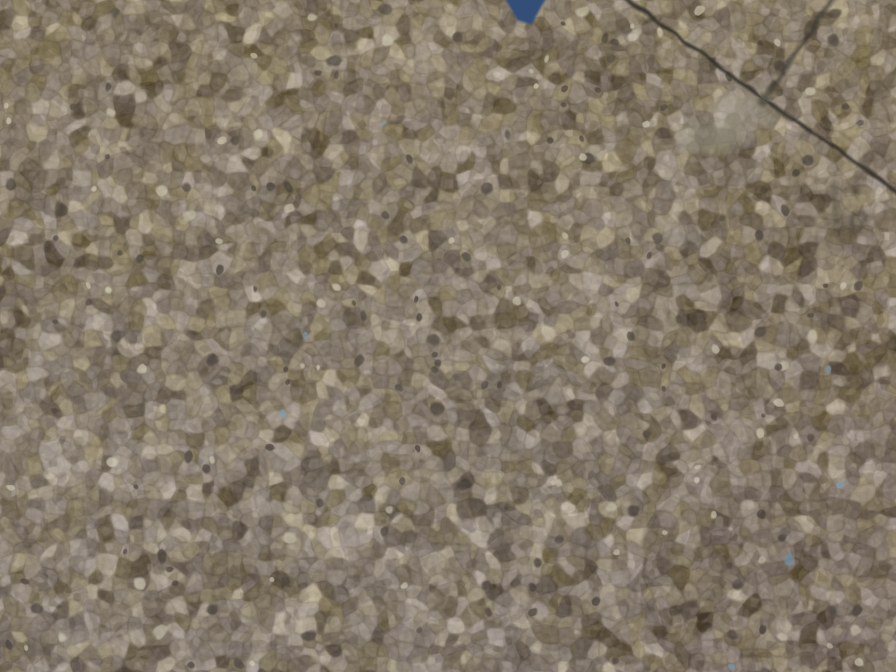
Write a WebGL 1 fragment shader that draws this texture.

```glsl
precision highp float;
// Weathered exposed-aggregate paving: soft, irregular pebbles in grey, tan and ochre.
// Two softly blended Voronoi layers make the gravel; sparse stones, gradient-noise
// mottling, a forked dark joint with pale cement and a blue scrap lie on top.

#define PEBBLE_ROWS 47.0
#define GRIT_ROWS 83.0
#define GRIT_SHARE 0.30
#define EDGE_SHARPNESS 11.0
#define TONE_CONTRAST 1.32
#define TINT_STRENGTH 1.0
#define GAP_DARKNESS 0.06
#define MOTTLE 0.09
#define JOINT_WIDTH 0.0026
#define BASE_COLOR vec3(0.535, 0.506, 0.436)
#define JOINT_COLOR vec3(0.19, 0.18, 0.16)
#define SCRAP_COLOR vec3(0.20, 0.31, 0.47)

uniform vec2 u_resolution;

vec3 hash3(vec2 p) {
  vec3 q = fract(p.xyx * vec3(0.1031, 0.1030, 0.0973));
  q += dot(q, q.yxz + 33.33);
  return fract((q.xxy + q.yzz) * q.zyx);
}

float cornerSlope(vec2 corner, vec2 offset) {
  float angle = 6.2832 * hash3(corner + 211.0).x;
  return dot(vec2(cos(angle), sin(angle)), offset);
}

float gradientNoise(vec2 p) {
  vec2 i = floor(p), f = fract(p);
  vec2 u = f * f * f * (f * (f * 6.0 - 15.0) + 10.0);
  vec2 e = vec2(1.0, 0.0);
  return mix(mix(cornerSlope(i, f), cornerSlope(i + e, f - e), u.x),
             mix(cornerSlope(i + e.yx, f - e.yx), cornerSlope(i + 1.0, f - 1.0), u.x), u.y);
}

// Stone colour: a heavy-tailed tone, tinted from mauve grey to ochre.
vec3 stoneColor(vec3 h) {
  float q = 2.0 * h.x - 1.0;
  float tone = 0.09 * q + 0.08 * q * q * q * q * q;
  vec3 tint = mix(vec3(0.004, -0.010, 0.022), vec3(0.024, 0.008, -0.042), h.y * h.y);
  return BASE_COLOR + TONE_CONTRAST * tone + TINT_STRENGTH * tint;
}

// Voronoi cells of varied size and direction, blended softly across their edges.
vec3 pebbles(vec2 p) {
  vec2 cell = floor(p);
  vec3 sum = vec3(0.0);
  float total = 0.0, nearest = 8.0, second = 8.0;
  for (int j = -1; j <= 1; j++) {
    for (int i = -1; i <= 1; i++) {
      vec2 id = cell + vec2(float(i), float(j));
      vec3 place = hash3(id), look = hash3(id + 57.0);
      vec2 r = id + 0.1 + 0.8 * place.xy - p;
      float angle = 3.1416 * place.z;
      vec2 axis = vec2(cos(angle), sin(angle));
      vec2 local = vec2(dot(r, axis) * 0.85, dot(r, vec2(-axis.y, axis.x)) * 1.2);
      float d = length(local) - 0.32 * look.z;
      float weight = exp(-EDGE_SHARPNESS * d);
      sum += weight * stoneColor(look);
      total += weight;
      second = min(second, max(nearest, d));
      nearest = min(nearest, d);
    }
  }
  float gap = 1.0 - smoothstep(0.0, 0.32, second - nearest);
  return sum / total - GAP_DARKNESS * gap;
}

// Sparse rounded stones, one at most per cell: dark, pale or bluish.
vec3 addStones(vec3 color, vec2 p, float share) {
  vec2 id = floor(p);
  vec3 h = hash3(id + 131.0), look = hash3(id + 173.0);
  vec2 r = fract(p) - 0.35 - 0.3 * h.xy;
  r.x *= 0.8 + 0.5 * look.y;
  float radius = 0.14 + 0.12 * look.z;
  float wobble = 0.05 * gradientNoise(p * 4.0);
  float cover = 1.0 - smoothstep(radius - 0.07, radius + 0.07, length(r) + wobble);
  vec3 stone = mix(vec3(0.33, 0.30, 0.27), vec3(0.76, 0.73, 0.65), step(0.55, look.x));
  stone = mix(stone, vec3(0.50, 0.60, 0.65), step(0.95, look.x));
  return mix(color, stone, 0.8 * cover * step(h.z, share));
}

float segmentDistance(vec2 p, vec2 a, vec2 b) {
  vec2 ab = b - a;
  return length(p - a - ab * clamp(dot(p - a, ab) / dot(ab, ab), 0.0, 1.0));
}

void main() {
  vec2 p = gl_FragCoord.xy / u_resolution.y;
  float pixel = 1.0 / u_resolution.y;

  // Gravel
  vec2 warp = vec2(gradientNoise(p * 26.0), gradientNoise(p * 26.0 + 40.0));
  vec2 q = p + 0.008 * warp;
  vec3 color = mix(pebbles(q * PEBBLE_ROWS), pebbles(q * GRIT_ROWS + 19.0), GRIT_SHARE);
  color = addStones(color, q * 27.0, 0.10);
  color = addStones(color, q * 41.0 + 7.0, 0.06);

  // Mottling, and a drift from warm upper left to brown lower right
  color += MOTTLE * (0.5 * gradientNoise(p * 5.0) + 0.7 * gradientNoise(p * 19.0 + 9.0));
  color += 0.05 * gradientNoise(p * 115.0);
  color += vec3(0.012, 0.008, -0.014) * (p.y - 0.5);
  color -= vec3(0.030, 0.036, 0.034) * smoothstep(0.8, 1.5, p.x - 0.5 * p.y + 0.2);

  // Pale cement and dark stains around the fork of the joint
  vec2 fork = vec2(1.137, 0.852);
  float rough = gradientNoise(p * 32.0 + 3.0);
  float cement = segmentDistance(p, fork - vec2(0.02, 0.01), vec2(1.05, 0.79)) + 0.03 * rough;
  color = mix(color, vec3(0.63, 0.61, 0.55), 0.55 * (1.0 - smoothstep(0.005, 0.055, cement)));
  float stain = length((p - vec2(1.26, 0.70)) * vec2(1.0, 0.8)) + 0.06 * rough;
  color *= 1.0 - 0.28 * (1.0 - smoothstep(0.02, 0.08, stain)) * smoothstep(-0.2, 0.3, rough);

  // Forked joint
  vec2 j = p + 0.005 * vec2(gradientNoise(p * 30.0), gradientNoise(p * 30.0 + 70.0));
  float joint = min(segmentDistance(j, vec2(0.92, 1.01), fork), segmentDistance(j, fork, vec2(1.35, 0.705)));
  float branch = segmentDistance(j, fork, vec2(1.245, 1.01)) + 0.004 * rough;
  float width = JOINT_WIDTH * (1.0 + 0.7 * rough);
  float soft = 0.002 + pixel;
  float dark = 1.0 - smoothstep(width - soft, width + soft, joint);
  dark = max(dark, 0.65 * (1.0 - smoothstep(0.0, 0.009, branch)));
  dark = max(dark, 0.7 * (1.0 - smoothstep(0.004, 0.017, length(j - fork))));
  color = mix(color, JOINT_COLOR, 0.88 * dark);

  // Blue scrap at the upper edge
  vec2 s = p - vec2(0.782, 0.967);
  float scrap = max(abs(s.x) - 0.010 - 0.55 * s.y, -s.y - 0.3 * s.x);
  color = mix(color, SCRAP_COLOR, 1.0 - smoothstep(-0.003, 0.003 + pixel, scrap));

  gl_FragColor = vec4(clamp(color, 0.0, 1.0), 1.0);
}
```
